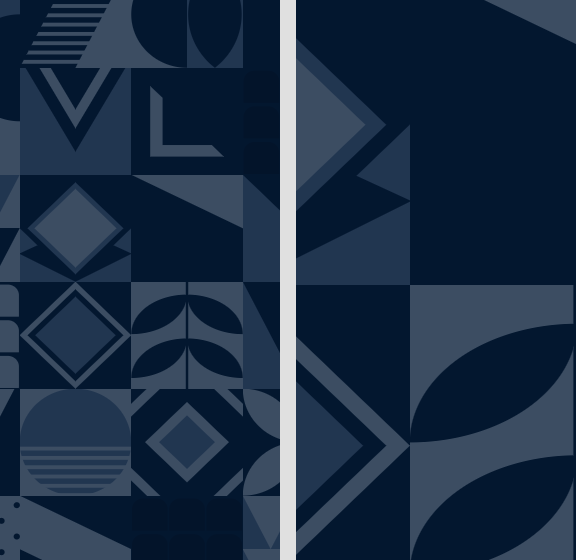
Left, the full canvas; right, a detail of the centre.
A Shadertoy shader for this pattern:

```glsl
// A patchwork of geometric tiles in three navy tones, four columns by six rows.
// Each cell picks its own motif: diamonds, leaves, stripes, arches or wedges,
// drawn from signed distances in tile units with y pointing down.

const vec3 DARK  = vec3(0.012, 0.090, 0.185);
const vec3 MID   = vec3(0.130, 0.210, 0.315);
const vec3 LIGHT = vec3(0.235, 0.303, 0.385);
const vec3 FAINT = vec3(0.012, 0.077, 0.165);   // barely visible on DARK
const vec2 TILE = vec2(0.3984, 0.1910);         // tile size, share of canvas
const vec2 GRID_ORIGIN = vec2(0.0703, 0.1211);  // a tile corner, from top left
const float STRIPE_PERIOD = 0.087;
const float STRIPE_HALF = 0.018;

float edgeWidth; // one pixel in tile units

void paint(inout vec3 color, vec3 ink, float d) {
    color = mix(color, ink, clamp(0.5 - d / edgeWidth, 0.0, 1.0));
}

// Positive on the side where the line function grows
float slope(float k, float run, float rise) {
    return (rise - k * run) / sqrt(1.0 + k * k);
}

float stripes(float y, float center) {
    float t = fract((y - center) / STRIPE_PERIOD + 0.5) - 0.5;
    return abs(t) * STRIPE_PERIOD - STRIPE_HALF;
}

// Three by three blocks with rounded tops
float arches(vec2 p) {
    vec2 q = fract(p * 3.0) - vec2(0.5, 0.53);
    float r = q.y < 0.0 ? 0.3 : 0.02;
    vec2 b = abs(q) - vec2(0.48, 0.45) + r;
    return (length(max(b, 0.0)) + min(max(b.x, b.y), 0.0) - r) / 3.0;
}

float leafPair(vec2 p) {
    float u = abs(p.x - 0.5) * 2.0;
    float v = p.y < 0.51 ? p.y : p.y - 0.41;
    float over = length(vec2(u, (v - 0.49) / 0.37)) - 1.0;
    float under = length(vec2(u - 1.0, (v - 0.12) / 0.37)) - 1.0;
    return max(over, under) * 0.4;
}

vec3 motif(int cell, vec2 p) {
    vec3 c = DARK;
    vec2 a = abs(p - 0.5);
    float diamond = (a.x + a.y) * 0.7071;
    float disc = length(p - 0.5) - 0.5;
    float y2 = fract(p.y * 2.0) * 0.5;
    switch (cell) {
    case 0: // quarter disc, upper half
        c = MID; paint(c, DARK, length(p - 1.0) - 0.5); break;
    case 1: { // slanted stripes beside a solid wedge
        float lean = (p.x - 0.5 * (1.0 - p.y)) * 0.894;
        paint(c, LIGHT, max(stripes(p.y, 0.944), -lean));
        paint(c, LIGHT, 0.447 - lean); break; }
    case 2: // half disc and upright leaf
        c = p.x < 0.5 ? LIGHT : MID;
        if (p.x < 0.5) paint(c, DARK, disc);
        else paint(c, DARK, length(vec2(abs(p.x - 0.75) + 0.401, p.y - 0.5)) - 0.641);
        break;
    case 4: // quarter disc, lower half
        c = LIGHT; paint(c, DARK, length(p - vec2(1.0, 0.0)) - 0.5); break;
    case 5: { // nested chevrons
        float v = p.y + 1.75 * a.x;
        c = MID;
        paint(c, DARK, (v - 0.784) * 0.5);
        paint(c, LIGHT, (v - 0.566) * 0.5);
        paint(c, DARK, (v - 0.389) * 0.5); break; }
    case 6: { // mitred corner bar
        float bar = max(min(p.x - 0.281, 0.722 - p.y), max(0.17 - p.x, p.y - 0.83));
        paint(c, LIGHT, max(bar, (p.x - p.y) * 0.7071)); break; }
    case 7: case 22: // tone on tone arches
        paint(c, FAINT, arches(p)); break;
    case 8: // stacked wedges
        c = p.y < 0.5 ? MID : DARK;
        paint(c, LIGHT, (1.0 - p.x - 0.5 * y2) * 0.894); break;
    case 9: // framed diamond over folded wings
        paint(c, MID, slope(-0.52, a.x, 1.0 - p.y - 1.04 * a.x));
        paint(c, MID, max(max(0.3536 - diamond, 0.5 - p.y), slope(0.48, a.x - 0.343, p.y - 0.66)));
        paint(c, MID, diamond - 0.304);
        paint(c, LIGHT, diamond - 0.260); break;
    case 10: // shallow wedge
        paint(c, LIGHT, slope(0.5, p.x, p.y)); break;
    case 11: // diagonal half
        paint(c, MID, -slope(1.0, p.x, p.y)); break;
    case 12: // bright arches
        paint(c, LIGHT, arches(p)); break;
    case 13: // ringed diamond
        paint(c, LIGHT, abs(diamond - 0.329) - 0.025);
        paint(c, MID, diamond - 0.255); break;
    case 14: // four leaves on a stem
        c = LIGHT;
        paint(c, DARK, min(leafPair(p), a.x - 0.011)); break;
    case 15: // steep wedge
        paint(c, MID, -slope(2.0, p.x, p.y)); break;
    case 16: // clipped corner
        paint(c, LIGHT, slope(-2.0, p.x - 0.954, p.y)); break;
    case 17: // sinking disc, striped below
        c = LIGHT; paint(c, MID, disc);
        paint(c, LIGHT, max(stripes(p.y, 0.56), 0.53 - p.y)); break;
    case 18: // diamond with corner bands
        paint(c, LIGHT, abs(diamond - 0.566) - 0.042);
        paint(c, LIGHT, diamond - 0.266);
        paint(c, MID, diamond - 0.177); break;
    case 19: // mirrored petals
        paint(c, LIGHT, max(length(vec2(p.x, a.y)), length(vec2(p.x, a.y) - 0.5)) - 0.5); break;
    case 20: { // staggered dots
        vec2 q = (p - vec2(0.974, 0.089)) / vec2(0.274, 0.293);
        q.x += 0.5 * mod(floor(q.y * 2.0 + 0.5), 2.0);
        c = LIGHT;
        paint(c, DARK, length((fract(q * vec2(1, 2) + 0.5) - 0.5) * vec2(0.274, 0.147)) - 0.028); break; }
    case 21: // diagonal band
        paint(c, LIGHT, abs(slope(0.5, p.x, p.y - 0.25)) - 0.2236); break;
    case 23: // hanging triangles
        c = MID;
        paint(c, LIGHT, (y2 + 2.0 * abs(fract(p.x * 2.0) * 0.5 - 0.25) - 0.5) * 0.447); break;
    }
    return c;
}

void mainImage(out vec4 fragColor, in vec2 fragCoord) {
    vec2 uv = fragCoord / iResolution.xy;
    vec2 grid = (vec2(uv.x, 1.0 - uv.y) - GRID_ORIGIN) / TILE + 1.0;
    edgeWidth = 1.0 / (TILE.y * iResolution.y);
    ivec2 cell = ivec2(floor(grid));
    fragColor = vec4(motif(cell.x + 4 * cell.y, fract(grid)), 1.0);
}
```
